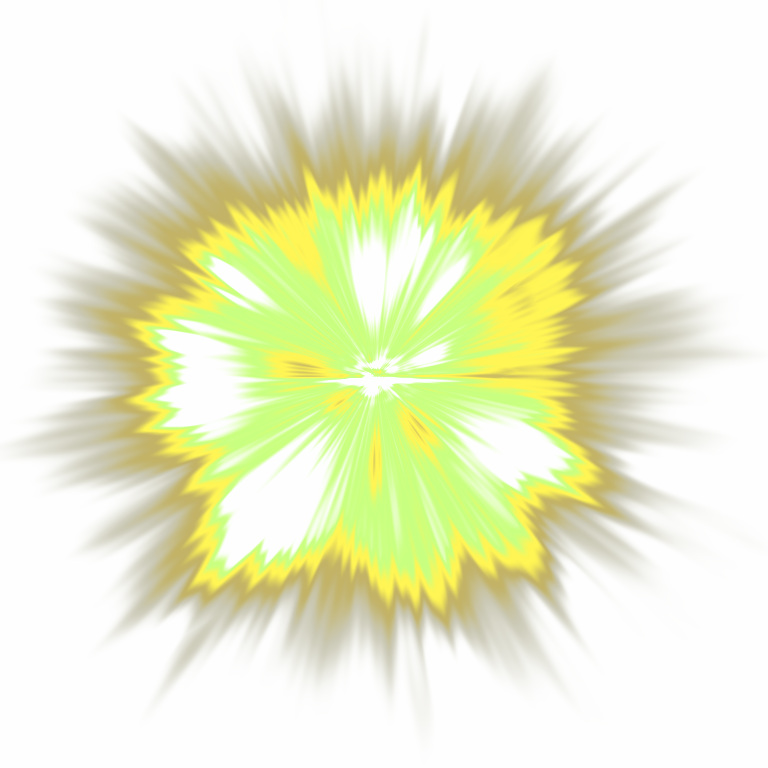
Write a WebGL 2 fragment shader that draws this background.

```glsl
#version 300 es
precision highp float;

#define CENTER vec2(-0.010, 0.010)
#define RIM_BASE 0.258
#define RIM_JITTER 0.042
#define RIM_SOFTNESS 0.066
#define HALO_RADIUS 0.455
#define HALO_RAYS 0.19
#define STREAK_GAIN 0.42
#define HOT_GAIN 0.62
#define COOL_GAIN 0.50

uniform vec2 u_resolution;
out vec4 outColor;

const vec3 WHITE = vec3(0.995);
const vec3 MIST = vec3(0.79, 0.785, 0.71);
const vec3 TAN = vec3(0.76, 0.70, 0.40);
const vec3 YELLOW = vec3(1.0, 0.96, 0.33);
const vec3 LIME = vec3(0.79, 1.0, 0.50);

// Rim bulges: angle in degrees, angular spread, height
const vec3 BULGES[10] = vec3[10](
  vec3(35.0, 17.0, 0.045), vec3(77.0, 8.0, 0.018), vec3(105.0, 6.0, 0.012),
  vec3(141.0, 13.0, 0.048), vec3(168.0, 9.0, 0.065), vec3(190.0, 13.0, 0.070),
  vec3(231.0, 15.0, 0.102), vec3(282.0, 11.0, 0.060), vec3(309.0, 10.0, 0.070),
  vec3(333.0, 8.0, 0.080));

// Patches: angle, angular spread, radius, radial spread
const vec4 HOT[9] = vec4[9](
  vec4(91.0, 14.0, 0.12, 0.055), vec4(72.0, 6.0, 0.18, 0.050),
  vec4(232.0, 18.0, 0.21, 0.100), vec4(189.0, 11.0, 0.245, 0.075),
  vec4(169.0, 6.0, 0.27, 0.070), vec4(148.0, 4.0, 0.24, 0.060),
  vec4(331.0, 13.0, 0.20, 0.080), vec4(54.0, 4.0, 0.14, 0.050),
  vec4(20.0, 8.0, 0.075, 0.025));
const vec4 COOL[8] = vec4[8](
  vec4(174.0, 13.0, 0.095, 0.050), vec4(214.0, 14.0, 0.055, 0.026),
  vec4(309.0, 13.0, 0.085, 0.042), vec4(270.0, 6.0, 0.11, 0.050),
  vec4(122.0, 6.0, 0.20, 0.060), vec4(27.0, 12.0, 0.22, 0.070),
  vec4(0.0, 7.0, 0.19, 0.080), vec4(47.0, 7.0, 0.25, 0.050));

vec2 gradientAt(vec2 cell) {
  vec3 h = fract(vec3(cell.xyx) * vec3(0.1031, 0.1030, 0.0973));
  h += dot(h, h.yzx + 33.33);
  float turn = 6.28319 * fract((h.x + h.y) * h.z);
  return vec2(cos(turn), sin(turn));
}

// Gradient noise that wraps along x after the given period
float wrapNoise(vec2 p, float period) {
  vec2 i = floor(p), f = fract(p);
  vec2 w = f * f * f * (f * (f * 6.0 - 15.0) + 10.0);
  float x0 = mod(i.x, period), x1 = mod(i.x + 1.0, period);
  float a = dot(gradientAt(vec2(x0, i.y)), f);
  float b = dot(gradientAt(vec2(x1, i.y)), f - vec2(1.0, 0.0));
  float c = dot(gradientAt(vec2(x0, i.y + 1.0)), f - vec2(0.0, 1.0));
  float d = dot(gradientAt(vec2(x1, i.y + 1.0)), f - vec2(1.0));
  return 1.4 * mix(mix(a, b, w.x), mix(c, d, w.x), w.y);
}

float rays(float turn, float r, float count, float rate, float seed) {
  return wrapNoise(vec2(turn * count, r * rate + seed), count);
}

float angularBell(float angle, float middle, float spread) {
  float d = (mod(angle - middle + 180.0, 360.0) - 180.0) / spread;
  return exp(-d * d);
}

float patchBell(float angle, float r, vec4 s) {
  float d = (r - s.z) / s.w;
  return angularBell(angle, s.x, s.y) * exp(-d * d);
}

vec3 heatColor(float heat) {
  vec3 c = mix(TAN, YELLOW, smoothstep(0.0, 0.30, heat));
  c = mix(c, LIME, smoothstep(0.34, 0.62, heat));
  return mix(c, WHITE, smoothstep(0.66, 1.0, heat));
}

void main() {
  vec2 p = (gl_FragCoord.xy - 0.5 * u_resolution) / min(u_resolution.x, u_resolution.y) - CENTER;
  float r = length(p);
  float turn = fract(atan(p.y, p.x + 1e-5) / 6.28319 + 1.0);
  float angle = turn * 360.0;

  // Radial streaks at three widths
  float fineFade = smoothstep(0.01, 0.10, r);
  float broad = rays(turn, r, 27.0, 4.0, 3.3);
  float medium = rays(turn, r, 71.0, 5.0, 17.6);
  float fine = rays(turn, r, 163.0, 7.0, 41.4) * fineFade;
  float streak = 0.3 * broad + 0.45 * medium + 0.4 * fine;

  // Ragged rim
  float rim = RIM_BASE + RIM_JITTER * (0.7 * medium + 0.6 * fine);
  for (int i = 0; i < 10; i++)
    rim += BULGES[i].z * angularBell(angle, BULGES[i].x, BULGES[i].y);
  float depth = rim - r;

  // Hot and cool patches inside the burst
  float hot = 0.0, cool = 0.0;
  float bentAngle = angle + 5.0 * medium;
  for (int i = 0; i < 9; i++) hot += patchBell(bentAngle, r, HOT[i]);
  for (int i = 0; i < 8; i++) cool += patchBell(bentAngle, r, COOL[i]);
  float inner = HOT_GAIN * min(hot, 1.2) - COOL_GAIN * min(cool, 1.1) + STREAK_GAIN * streak;
  float heat = 0.66 * clamp(depth / RIM_SOFTNESS, 0.0, 1.0);
  heat += inner * smoothstep(0.01, 0.085, depth);

  // Sparkling core with a thin level seam
  float spark = wrapNoise(p * vec2(55.0, 85.0) + 64.0, 256.0);
  heat += exp(-dot(p * vec2(0.7, 1.0), p * vec2(0.7, 1.0)) / 0.0006) * (0.55 + 1.1 * spark);
  float reach = exp(-p.x * p.x / 0.02);
  heat += reach * (0.45 * exp(-pow((p.y + 0.006) / 0.003, 2.0)) - 0.5 * exp(-pow(p.y / 0.0025, 2.0)));
  heat = max(heat, 0.08 * smoothstep(0.0, 0.01, depth));

  // Misty halo with long rays
  float haloEnd = HALO_RADIUS + HALO_RAYS * (0.6 * broad + 0.45 * medium + 0.2 * fine);
  haloEnd = max(haloEnd, rim + 0.07);
  float fall = clamp((r - rim) / (haloEnd - rim), 0.0, 1.0);
  float density = pow(1.0 - fall, 1.5);
  vec3 halo = mix(WHITE, MIST, smoothstep(0.0, 0.62, density));
  halo = mix(halo, TAN, smoothstep(0.50, 1.0, density));

  vec3 color = mix(halo, heatColor(heat), smoothstep(-0.003, 0.003, depth));
  outColor = vec4(color, 1.0);
}
```
